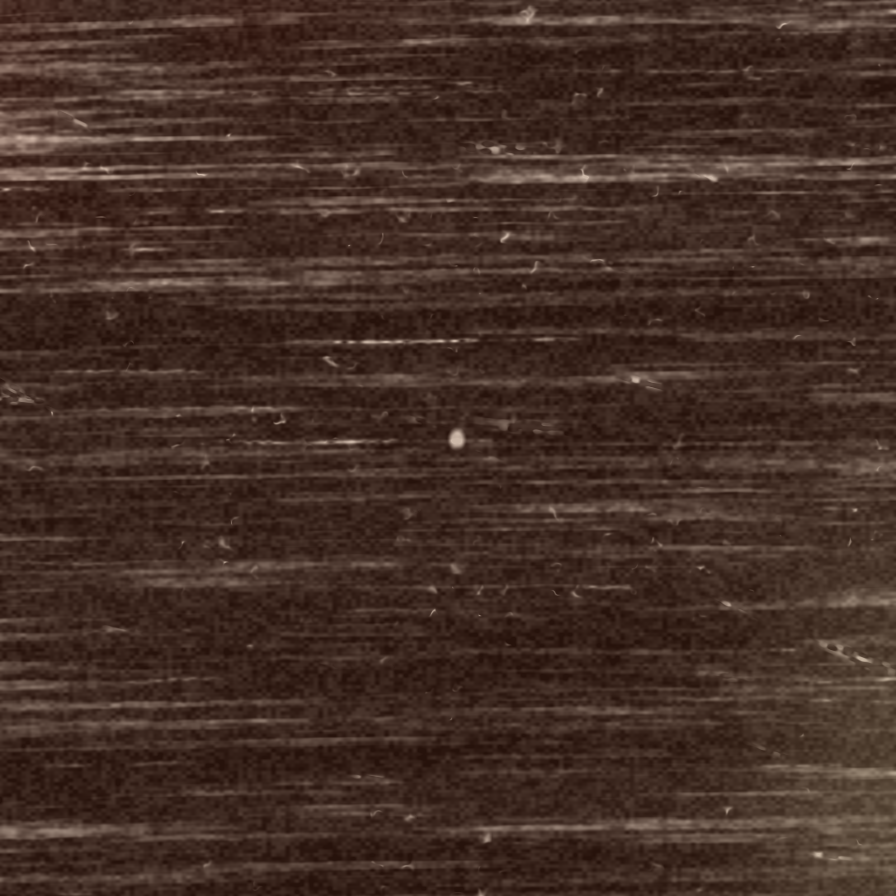
Give the GLSL for this texture, as a Shadertoy shader.

```glsl
// Worn dark brown surface with fine, nearly horizontal brushed streaks.
// Stretched noise makes the streaks; loops scatter scratches, scuffs and dust;
// all of it adds up to one lightness that is turned into brown at the end.

float hash(vec2 p) {
    vec3 q = fract(p.xyx * vec3(0.1031, 0.1030, 0.0973));
    q += dot(q, q.yzx + 33.33);
    return fract((q.x + q.y) * q.z);
}

float noise(vec2 p) {
    vec2 cell = floor(p), f = fract(p);
    f = f * f * (3.0 - 2.0 * f);
    float low = mix(hash(cell), hash(cell + vec2(1, 0)), f.x);
    float high = mix(hash(cell + vec2(0, 1)), hash(cell + vec2(1, 1)), f.x);
    return mix(low, high, f.y);
}

float bell(float d, float width) {
    return exp(-d * d / (width * width));
}

// Dense brushed grain in two widths, worn through in small pieces
float brushedStreaks(vec2 p) {
    float wide = noise(p * vec2(3.0, 95.0) + 11.0);
    float thin = noise(p * vec2(5.0, 190.0) + 47.0);
    float broken = noise(p * vec2(28.0, 230.0) + 83.0);
    float streak = 0.40 * wide + 0.40 * thin + 0.20 * broken;
    float wear = 0.55 + 0.9 * noise(p * vec2(85.0, 190.0) + 29.0);
    return smoothstep(0.44, 0.88, streak) * wear;
}

// Thin long lines, broken into bright and faint pieces
float longScratches(vec2 p) {
    float sum = 0.0;
    for (int i = 0; i < 34; i++) {
        float id = float(i) + 1.0;
        vec2 center = vec2(hash(vec2(id, 3.1)), 1.0 - pow(hash(vec2(id, 7.7)), 1.3));
        float halfLength = mix(0.03, 0.24, pow(hash(vec2(id, 13.3)), 1.6));
        float strength = mix(0.09, 0.42, pow(hash(vec2(id, 19.9)), 2.6));
        vec2 d = p - center;
        float bend = 0.004 * (noise(vec2(p.x * 9.0, id * 9.0)) - 0.5);
        float tilt = 0.012 * (hash(vec2(id, 29.0)) - 0.5);
        float line = bell(d.y - tilt * d.x - bend, 0.0024);
        float ends = 1.0 - smoothstep(0.5, 1.0, abs(d.x) / halfLength);
        float gaps = smoothstep(0.15, 0.6, noise(vec2(p.x * 24.0, id * 7.0)));
        float wear = 0.1 + 1.5 * noise(vec2(p.x * 130.0, id * 5.0 + p.y * 250.0));
        sum += strength * line * ends * gaps * wear;
    }
    return sum;
}

// Short slanted patches of chipped marks
float scuffs(vec2 uv) {
    float sum = 0.0;
    for (int i = 0; i < 20; i++) {
        float id = float(i) + 1.0;
        vec2 center = vec2(hash(vec2(id, 41.0)), hash(vec2(id, 53.0)));
        float angle = -mix(0.05, 0.45, hash(vec2(id, 61.0)));
        vec2 d = uv - center;
        vec2 q = vec2(cos(angle) * d.x + sin(angle) * d.y,
                      cos(angle) * d.y - sin(angle) * d.x);
        float size = mix(0.016, 0.045, hash(vec2(id, 71.0)));
        float patchShape = bell(q.x, size) * bell(q.y, size * 0.17);
        float chips = smoothstep(0.4, 0.8, noise(q * vec2(110.0, 240.0) + id * 17.0));
        sum += patchShape * (0.12 + chips) * mix(0.12, 0.6, hash(vec2(id, 79.0)));
    }
    return sum;
}

// Small ragged flecks that gather in loose groups
float dust(vec2 uv) {
    vec2 g = uv * 36.0 + 0.5 * vec2(noise(uv * 130.0), noise(uv * 130.0 + 61.0));
    vec2 cell = floor(g);
    vec2 spot = 0.3 + 0.4 * vec2(hash(cell + 101.0), hash(cell + 151.0));
    float radius = mix(0.06, 0.17, hash(cell + 211.0));
    float present = step(1.25 - 0.75 * noise(cell * 0.22 + 7.0), hash(cell + 257.0));
    float strength = mix(0.08, 0.42, pow(hash(cell + 307.0), 2.0));
    vec2 d = (fract(g) - spot) * vec2(0.75, 1.0);
    return present * strength * bell(length(d), radius);
}

void mainImage(out vec4 fragColor, in vec2 fragCoord) {
    vec2 uv = fragCoord / iResolution.xy;

    // Streaks rise slightly to the right and waver
    vec2 p = uv;
    p.y -= 0.013 * uv.x + 0.006 * (noise(uv * vec2(2.0, 3.0)) - 0.5);

    float top = smoothstep(0.62, 0.82, uv.y);
    float glow = bell(length((uv - vec2(1.05, 0.10)) * vec2(1.0, 0.7)), 0.21);
    float bands = noise(p * vec2(1.5, 26.0) + 5.0);

    // Lightness above the darkest brown
    float tone = 0.006 + 0.06 * (bands - 0.5) + 0.018 * top + 0.17 * glow;
    float density = mix(0.17, 0.31, top) + 0.08 * glow;
    tone += density * brushedStreaks(p) * (0.5 + bands);

    // Soft mottling and fine grain
    tone += 0.05 * (noise(uv * vec2(70.0, 95.0)) - 0.5);
    tone += 0.11 * (noise(uv * vec2(190.0, 240.0) + 31.0) - 0.5);

    tone += longScratches(p) + scuffs(uv) + dust(uv);

    // One larger pale fleck with a faint tail
    vec2 fleck = uv - vec2(0.51, 0.51);
    tone += 0.55 * (1.0 - smoothstep(0.005, 0.013, length(fleck * vec2(1.1, 0.9))));
    tone += 0.1 * bell(fleck.x - 0.35 * fleck.y, 0.005) * bell(fleck.y - 0.02, 0.014);

    tone = clamp(tone, -0.05, 0.6);
    vec3 color = vec3(0.20, 0.12, 0.09) + tone * vec3(1.0, 1.0, 0.95);

    // Reddish upper left, yellowish lower right
    float red = top * (1.0 - smoothstep(0.1, 0.85, uv.x)) * noise(uv * 7.0 + 3.0);
    color += red * vec3(0.022, -0.008, -0.008) + glow * vec3(-0.01, 0.006, -0.02);
    fragColor = vec4(color, 1.0);
}
```
